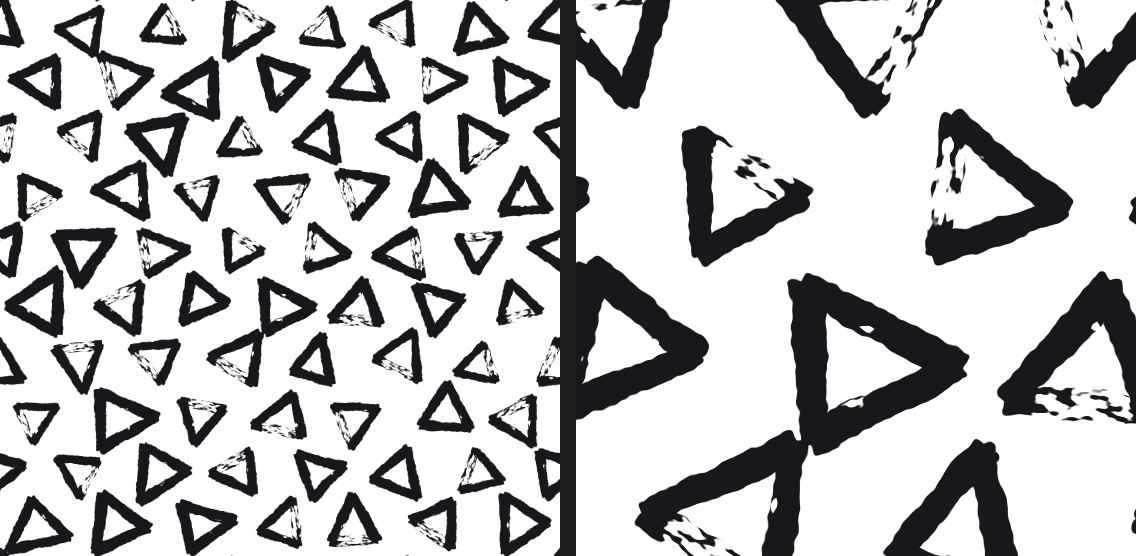
Left, the full canvas; right, a detail of the centre.
This pattern is drawn by a Shadertoy shader. Its source:

```glsl
// Scattered hand-brushed triangle outlines in ink on white paper.
// A staggered, wrapping grid gives each triangle its place, size and turn;
// each side is a wobbly brush stroke that gradient noise wears away.

const vec2 GRID = vec2(7.0, 10.0);   // columns and rows; even rows keep the stagger tiling
const float PI = 3.14159265;
const vec3 PAPER = vec3(1.0);
const vec3 INK = vec3(0.10, 0.09, 0.11);

vec2 hash2(vec2 p) {
    vec3 q = fract(p.xyx * vec3(0.1031, 0.1030, 0.0973));
    q += dot(q, q.yzx + 33.33);
    return fract((q.xx + q.yz) * q.zy);
}

float gradientDot(vec2 cell, vec2 offset) {
    float angle = 2.0 * PI * hash2(cell).x;
    return dot(vec2(cos(angle), sin(angle)), offset);
}

float gradientNoise(vec2 p) {
    vec2 i = floor(p), f = fract(p);
    vec2 u = f * f * f * (f * (f * 6.0 - 15.0) + 10.0);
    vec2 e = vec2(1.0, 0.0);
    float low = mix(gradientDot(i, f), gradientDot(i + e, f - e), u.x);
    float high = mix(gradientDot(i + e.yx, f - e.yx), gradientDot(i + 1.0, f - 1.0), u.x);
    return mix(low, high, u.y);
}

float roundedBox(vec2 p, vec2 halfSize, float radius) {
    vec2 d = abs(p) - halfSize + radius;
    return length(max(d, 0.0)) + min(max(d.x, d.y), 0.0) - radius;
}

// Distance to one brush stroke; dryness 1 breaks it up, 0 leaves a small nick.
float brushStroke(vec2 p, vec2 a, vec2 b, float halfWidth, float dryness, vec2 seed) {
    float len = length(b - a);
    vec2 axis = (b - a) / len;
    vec2 q = vec2(dot(p - a, axis), dot(p - a, vec2(-axis.y, axis.x)));
    float t = clamp(q.x / len, 0.0, 1.0);

    // Tapered body with blunt ends and uneven edges
    float width = halfWidth * mix(1.14, 0.88, t);
    vec2 halfSize = vec2(0.5 * len + 0.45 * halfWidth, width);
    float body = roundedBox(q - vec2(0.5 * len, 0.0), halfSize, 0.0028);
    body += 0.0030 * gradientNoise(q * 42.0 + seed);
    body += 0.0016 * gradientNoise(q * 150.0 + seed.yx);

    // Where the ink runs out: along a dry side, or in a nick at the inner edge
    float across = q.y / width;
    float worn = dryness * smoothstep(0.0, 0.22, t) * (1.0 - smoothstep(0.80, 1.0, t));
    float nickOffset = (t - mix(0.25, 0.75, fract(seed.x))) / 0.10;
    float nick = exp(-nickOffset * nickOffset) * smoothstep(-0.2, 0.9, across);
    float wear = max(worn, nick * step(0.45, fract(seed.y)));

    // Flecks are stretched along the stroke
    float fleck = gradientNoise(q * vec2(70.0, 180.0) + seed);
    fleck += 0.5 * gradientNoise(q * vec2(170.0, 320.0) + seed.yx);
    float erosion = mix(-1.2, 0.02, wear) + 0.25 * wear * (1.0 - abs(across)) + fleck;
    return max(body, erosion * 0.005);
}

vec2 corner(vec2 id, float index, float size, float turn) {
    vec2 h = hash2(id + 20.0 * (index + 5.0)) - 0.5;
    float angle = turn + index * 2.0 * PI / 3.0 + 0.28 * h.x;
    return size * (1.0 + 0.2 * h.y) * vec2(cos(angle), sin(angle));
}

float brushTriangle(vec2 p, vec2 id) {
    vec2 look = hash2(id + 13.0);
    vec2 pose = hash2(id + 31.0);
    vec2 wear = hash2(id + 57.0);
    float isDry = step(0.52, wear.x);
    float drySide = floor(wear.y * 3.0);
    float size = mix(0.046, 0.060, look.x) * mix(1.0, 0.88, isDry);
    float halfWidth = size * mix(0.155, 0.190, look.y);

    // Tips mostly aim between the neighbouring triangles
    float turn = 0.5 * PI + PI * step(0.5, pose.x) + 1.1 * (pose.y - 0.5);

    float d = 1.0;
    for (int k = 0; k < 3; k++) {
        float side = float(k);
        vec2 a = corner(id, side, size, turn);
        vec2 b = corner(id, mod(side + 1.0, 3.0), size, turn);
        float dryness = isDry * (1.0 - step(0.5, abs(side - drySide)));
        vec2 seed = 40.0 * hash2(id + 20.0 * (side + 9.0));
        d = min(d, brushStroke(p, a, b, halfWidth, dryness, seed));
    }
    return d;
}

// Nearest triangle among the surrounding cells of the wrapping grid
float trianglePattern(vec2 uv, vec2 canvas) {
    vec2 g = uv * GRID;
    float d = 1.0;
    for (int j = -1; j <= 1; j++) {
        float row = floor(g.y) + float(j);
        float shift = 0.5 * mod(row, 2.0);
        for (int i = -1; i <= 1; i++) {
            vec2 cell = vec2(floor(g.x - shift) + float(i), row);
            vec2 id = mod(cell, GRID);
            vec2 center = cell + vec2(0.5 + shift, 0.5);
            vec2 p = (g - center) / GRID * canvas - 0.016 * (hash2(id + 83.0) - 0.5);
            if (dot(p, p) < 0.0085) d = min(d, brushTriangle(p, id));
        }
    }
    return d;
}

void mainImage(out vec4 fragColor, in vec2 fragCoord) {
    vec2 canvas = vec2(iResolution.x / iResolution.y, 1.0);
    float d = trianglePattern(fragCoord / iResolution.xy, canvas);
    float softness = 0.8 / iResolution.y;
    fragColor = vec4(mix(INK, PAPER, smoothstep(-softness, softness, d)), 1.0);
}
```
